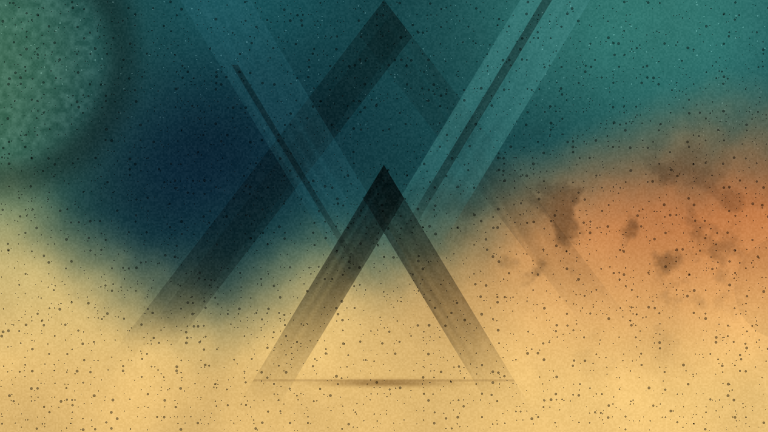
A WebGL 2 fragment shader for this background:

```glsl
#version 300 es
precision highp float;
// Weathered teal-to-sand haze crossed by translucent triangular beams.
uniform vec2 u_resolution;
out vec4 fragColor;

float hash(vec2 p) {
  vec3 q = fract(p.xyx * vec3(0.1031, 0.103, 0.0973));
  q += dot(q, q.yzx + 33.33);
  return fract((q.x + q.y) * q.z);
}

float noise(vec2 p) {
  vec2 i = floor(p), f = fract(p);
  f = f * f * (3.0 - 2.0 * f);
  return mix(mix(hash(i), hash(i + vec2(1, 0)), f.x),
             mix(hash(i + vec2(0, 1)), hash(i + vec2(1, 1)), f.x), f.y);
}

float fbm(vec2 p) {
  float sum = 0.0, gain = 0.5;
  for (int i = 0; i < 5; i++) {
    sum += gain * noise(p);
    p = mat2(1.6, 1.2, -1.2, 1.6) * p + 7.3;
    gain *= 0.5;
  }
  return sum;
}

float glow(vec2 p, vec2 center, vec2 radius) {
  vec2 d = (p - center) / radius;
  return exp(-dot(d, d));
}

float above(float v, float edge) { return smoothstep(edge - 0.002, edge + 0.002, v); }
float band(float v, float lo, float hi) { return above(v, lo) - above(v, hi); }

// Dark upper haze, lit from both top corners
vec3 skyColor(vec2 p) {
  vec3 c = vec3(0.07, 0.23, 0.26);
  c = mix(c, vec3(0.21, 0.48, 0.45), glow(p, vec2(1.5, 1.0), vec2(0.48, 0.4)));
  c = mix(c, vec3(0.27, 0.45, 0.36), glow(p, vec2(-0.05, 0.78), vec2(0.32, 0.5)));
  c = mix(c, vec3(0.12, 0.36, 0.38), 0.7 * glow(p, vec2(0.55, 1.02), vec2(0.25, 0.18)));
  c = mix(c, vec3(0.04, 0.13, 0.2), 0.85 * glow(p, vec2(0.47, 0.6), vec2(0.28, 0.22)));
  return mix(c, vec3(0.18, 0.38, 0.35), 0.6 * glow(p, vec2(0.9, 0.42), vec2(0.35, 0.15)));
}

// Pale sand that turns orange towards the upper right
vec3 sandColor(vec2 p) {
  vec3 high = mix(vec3(0.66, 0.63, 0.43), vec3(0.78, 0.48, 0.28), smoothstep(0.5, 1.6, p.x));
  return mix(vec3(0.92, 0.76, 0.47), high, smoothstep(0.05, 0.6, p.y));
}

// Random dots, one per cell at most
float specks(vec2 p, float cells, float density) {
  vec2 q = p * cells, id = floor(q);
  vec2 center = 0.3 + 0.4 * vec2(hash(id + 3.1), hash(id + 8.7));
  float radius = 0.1 + 0.18 * hash(id + 5.5);
  float dotMask = 1.0 - smoothstep(radius * 0.5, radius + 0.08, length(fract(q) - center));
  return dotMask * step(1.0 - density, hash(id));
}

void main() {
  vec2 p = gl_FragCoord.xy / u_resolution.y;
  float cloud = fbm(p * 4.0) - 0.48;
  float down = 1.0 - p.y;

  // Haze: a wavy horizon between sky and sand
  float horizon = 0.3 + 0.19 * glow(p, vec2(0.0, p.y), vec2(0.22, 1.0))
                + 0.36 * smoothstep(0.4, 1.75, p.x) + 0.16 * cloud;
  vec3 color = mix(sandColor(p), skyColor(p), smoothstep(-0.16, 0.17, p.y - horizon));
  color *= 1.0 + 0.25 * cloud;

  // Slanted axes: constant along rising and falling edges
  float rise = p.x + down / 1.65, fall = p.x - down / 1.65;
  float wideRise = p.x + down / 1.3, wideFall = p.x - down / 1.3;
  float riseGrain = noise(vec2(rise * 85.0, fall * 2.0));
  float fallGrain = noise(vec2(fall * 85.0, rise * 2.0));

  // Large triangle legs
  float leftLeg = band(wideRise, 0.889, 1.02) * (1.0 - above(wideFall, 0.889));
  leftLeg *= smoothstep(0.16, 0.38, p.y) * (0.75 + 0.25 * band(wideRise, 0.93, 1.0));
  color *= 1.0 - 0.32 * leftLeg;
  float rightLeg = band(wideFall, 0.77, 0.889) * above(wideRise, 0.889) * smoothstep(0.2, 0.5, p.y);
  color *= 1.0 - rightLeg * (0.07 + 0.1 * fallGrain);

  // Light beams forming a V
  float rightBeam = band(rise, 1.204, 1.366) * smoothstep(0.4, 0.65, p.y);
  color = mix(color, vec3(0.27, 0.53, 0.52), rightBeam * (0.25 + 0.3 * riseGrain));
  color *= 1.0 - 0.35 * rightBeam * band(rise, 1.255, 1.278);
  float leftBeam = band(fall, 0.417, 0.579) * smoothstep(0.28, 0.6, p.y);
  color = mix(color, vec3(0.16, 0.38, 0.42), leftBeam * (0.2 + 0.25 * fallGrain));
  color *= 1.0 - 0.3 * leftBeam * band(fall, 0.445, 0.46) * (1.0 - above(p.y, 0.85));

  // Inner triangle: overlapping legs darken its peak
  float inside = above(rise, 1.12) * (1.0 - above(fall, 0.657)) * above(p.y, 0.047);
  float fade = inside * smoothstep(0.02, 0.4, p.y);
  color *= 1.0 - fade * (1.0 - above(rise, 1.215)) * (0.28 + 0.22 * riseGrain);
  color *= 1.0 - fade * above(fall, 0.5625) * (0.25 + 0.2 * fallGrain);
  float bar = glow(p, vec2(0.89, 0.113), vec2(0.13, 0.008)) + 0.35 * band(p.y, 0.117, 0.122) * inside;
  color = mix(color, vec3(0.47, 0.34, 0.18), 0.6 * min(bar, 1.0));

  // Faint discs at the sides
  float planet = length(p - vec2(0.0, 0.87));
  color *= 1.0 - 0.25 * smoothstep(0.22, 0.28, planet) * (1.0 - smoothstep(0.28, 0.36, planet));
  color += 0.09 * (noise(p * 90.0) - 0.4) * (1.0 - smoothstep(0.2, 0.28, planet));
  color *= 1.0 - 0.06 * (1.0 - above(length(p - vec2(1.82, 0.333)), 0.12));

  // Stains, specks and fine grain
  float stain = smoothstep(0.5, 0.75, fbm(p * 13.0 + 4.0)) * glow(p, vec2(1.4, 0.46), vec2(0.35, 0.2));
  color *= 1.0 - 0.35 * stain;
  color *= 1.0 - 0.4 * specks(p, 75.0, 0.12) - 0.3 * specks(p + 2.3, 130.0, 0.1);
  color += 0.12 * specks(p + 5.7, 120.0, 0.03) * smoothstep(0.5, 0.9, p.y);
  color += 0.05 * (noise(p * 280.0) - 0.5);
  fragColor = vec4(clamp(color, 0.0, 1.0), 1.0);
}
```
